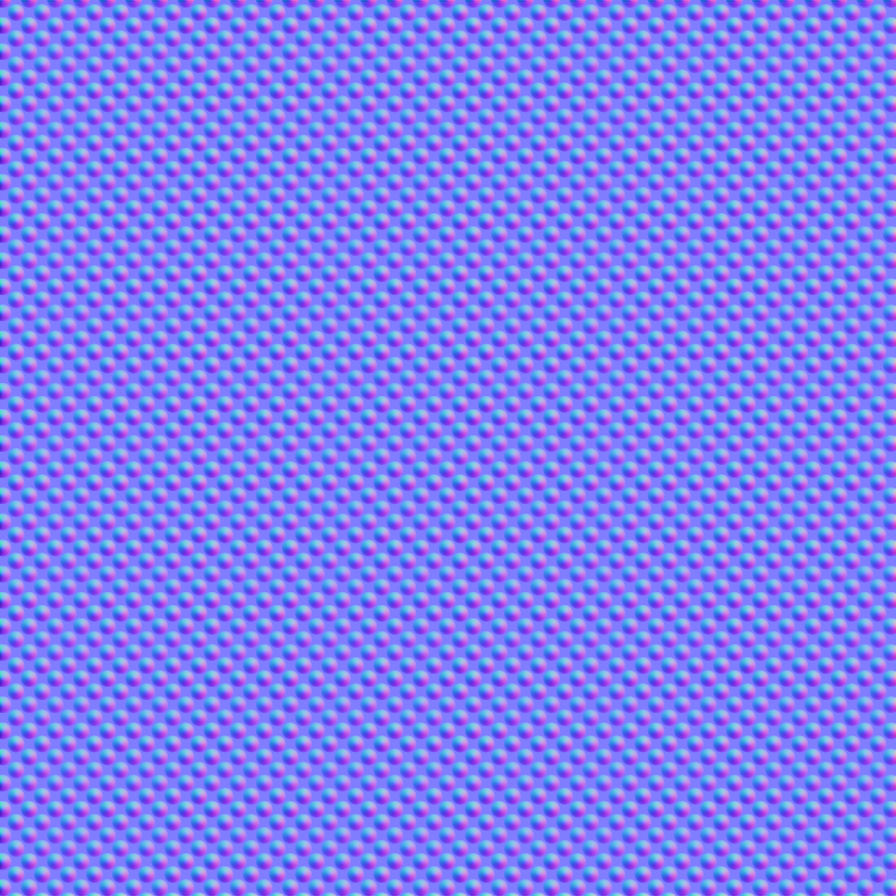
A three.js fragment shader for this texture map:

```glsl
varying vec2 vUv;

const float TAU = 6.2831853;
const float REPEATS = 34.3;

// Nearest bump centre on a square lattice with an extra point in each cell
vec2 nearestCentre(vec2 p) {
  vec2 corner = floor(p + 0.5);
  vec2 middle = floor(p) + 0.5;
  return distance(p, corner) < distance(p, middle) ? corner : middle;
}

// Downhill slope of a round bump with height (1 - r^2)^2
vec2 bumpSlope(vec2 offset) {
  vec2 r = offset / 0.34;
  return r * max(1.0 - dot(r, r), 0.0);
}

// Slow beat in steepness from row to row and column to column
float steepness(vec2 centre) {
  float rows = cos(TAU * (centre.y * 0.4 - 0.44));
  float columns = sin(TAU * centre.x * 0.29) + 0.5 * sin(TAU * centre.x * 0.1 + 1.0);
  return 1.95 + 0.16 * rows + 0.08 * columns;
}

void main() {
  vec2 p = (vUv - vec2(0.499, 0.505)) * REPEATS;
  vec2 centre = nearestCentre(p);
  vec2 slope = bumpSlope(p - centre) * steepness(centre);

  // Sharper relief along the thin outer seam
  vec2 border = min(vUv, 1.0 - vUv);
  slope *= 1.0 + 0.8 * (1.0 - smoothstep(0.001, 0.003, min(border.x, border.y)));

  // Pack the unit normal into colour
  vec3 normal = normalize(vec3(slope, 1.0));
  gl_FragColor = vec4(normal * 0.5 + vec3(0.5, 0.495, 0.495), 1.0);
}
```
